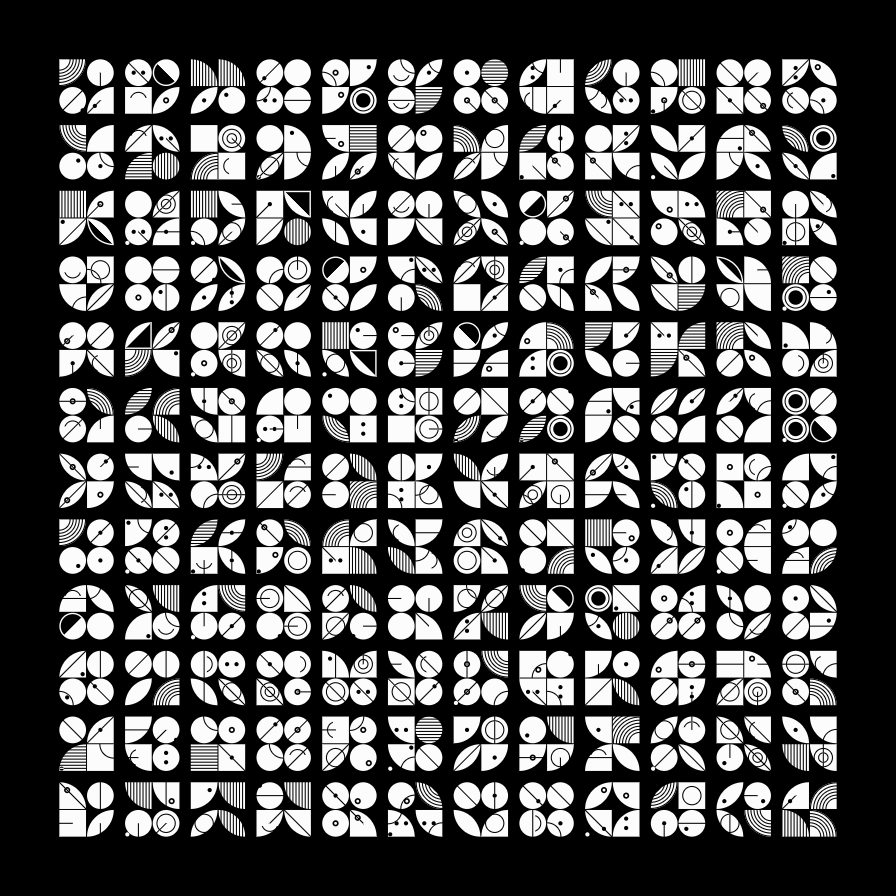
A WebGL 1 fragment shader for this pattern:

```glsl
precision highp float;

uniform vec2 u_resolution;

#define COUNT 12.0        // glyphs across and down
#define PITCH 0.07335     // glyph spacing, canvas units
#define TILE 0.0309       // side of one of the four tiles in a glyph
#define HALF_SIDE 0.482   // half a tile less its seam, tile units
#define HAIRLINE 0.019    // half width of thin lines
#define STRIPES 9.0       // stripes per tile
#define DOT_RADIUS 0.075
#define PAPER 0.99
#define SEED 3.7

const float NONE = 10.0;

float hash(vec2 id, float salt) {
  vec3 p = fract(vec3(id, salt + SEED) * vec3(0.1031, 0.1030, 0.0973));
  p += dot(p, p.yzx + 33.33);
  return fract((p.x + p.y) * p.z);
}

vec2 quarterTurn(vec2 p, float turns) {
  if (turns < 1.0) return p;
  if (turns < 2.0) return vec2(-p.y, p.x);
  if (turns < 3.0) return -p;
  return vec2(p.y, -p.x);
}

float ring(vec2 p, float radius, float halfWidth) {
  return abs(length(p) - radius) - halfWidth;
}

// Tile outline: disc, quarter disc, leaf or square
float outline(vec2 p, float pick) {
  float square = max(abs(p.x), abs(p.y)) - HALF_SIDE;
  float sector = length(p + HALF_SIDE) - 2.0 * HALF_SIDE;
  if (pick < 0.37) return length(p) - HALF_SIDE;
  if (pick < 0.70) return max(square, sector);
  if (pick < 0.89) return max(sector, length(p - HALF_SIDE) - 2.0 * HALF_SIDE);
  return square;
}

// Thin construction line
float strokeMark(vec2 p, float pick) {
  float diagonal = abs(p.x + p.y) * 0.7071 - HAIRLINE;
  if (pick < 0.28) return diagonal;
  if (pick < 0.42) return abs(p.x) - HAIRLINE;
  if (pick < 0.54) return max(abs(p.y) - HAIRLINE, -p.x);
  if (pick < 0.64) return max(diagonal, p.x);
  if (pick < 0.76) return ring(p - vec2(-HALF_SIDE, HALF_SIDE), 0.5, HAIRLINE);
  return NONE;
}

// Dots and rings
float pointMark(vec2 p, float pick, float place) {
  vec2 onLine = p - vec2(-0.2, 0.2) * step(0.5, place);
  if (pick < 0.18) return length(onLine) - DOT_RADIUS;
  if (pick < 0.34) return ring(onLine, 0.08, 0.03);
  if (pick < 0.41) return length(vec2(abs(p.x) - 0.17, p.y)) - DOT_RADIUS;
  if (pick < 0.49) return ring(p, 0.33, HAIRLINE);
  if (pick < 0.54) return min(ring(p, 0.33, HAIRLINE), ring(p, 0.17, HAIRLINE));
  if (pick < 0.64) return max(ring(p, 0.29, HAIRLINE), 0.1 - p.x);
  if (pick < 0.71) return length(p + 0.36) - DOT_RADIUS;
  return NONE;
}

// Hatching and solid areas, which replace the lighter marks
float fillMark(vec2 p, float shape, float shapePick, float pick) {
  float fromCorner = length(p + HALF_SIDE);
  if (shapePick < 0.37) {
    if (pick < 0.04) return min(length(p) - 0.26, ring(p, 0.38, HAIRLINE));
    if (pick < 0.07) return max(shape + 0.05, p.x + p.y);
    if (pick < 0.10) return abs(fract(p.x * STRIPES) - 0.5) / STRIPES - HAIRLINE;
    return NONE;
  }
  if (pick < 0.12) {
    float arcs = abs(fract(fromCorner * STRIPES) - 0.5) / STRIPES - HAIRLINE;
    return max(arcs, 0.33 - fromCorner);
  }
  if (pick < 0.21) return abs(fract(p.x * STRIPES) - 0.5) / STRIPES - HAIRLINE;
  if (pick < 0.25) return max(shape + 0.05, p.x + p.y);
  return NONE;
}

float coverage(float d, float pixel) {
  return clamp(0.5 - d / pixel, 0.0, 1.0);
}

void main() {
  vec2 uv = gl_FragCoord.xy / u_resolution;
  float pixel = 1.0 / (min(u_resolution.x, u_resolution.y) * TILE);

  // Glyph grid, then two by two tiles centred in each cell
  vec2 grid = (uv - 0.5) / PITCH + 0.5 * COUNT;
  vec2 glyph = floor(grid);
  vec2 local = (fract(grid) - 0.5) * PITCH / TILE;
  vec2 corner = step(0.0, local);
  vec2 tilePos = local - corner + 0.5;
  vec2 id = glyph * 2.0 + corner;

  vec2 p = quarterTurn(tilePos, floor(hash(id, 1.0) * 4.0));
  float shapePick = hash(id, 2.0);
  float shape = outline(p, shapePick);

  float ink = fillMark(p, shape, shapePick, hash(id, 3.0));
  if (ink == NONE) {
    ink = min(strokeMark(p, hash(id, 4.0)),
              pointMark(p, hash(id, 5.0), hash(id, 6.0)));
  }
  float light = coverage(shape, pixel) * (1.0 - coverage(ink, pixel));

  // Contrasting dot in the lower left corner of some glyphs
  float hasDot = step(corner.x + corner.y, 0.5) * step(hash(glyph, 7.0), 0.22);
  float dotCover = hasDot * coverage(length(tilePos + 0.4) - DOT_RADIUS, pixel);
  light = mix(light, 1.0 - light, dotCover);

  // Dark border around the grid
  vec2 inside = step(0.0, grid) * step(grid, vec2(COUNT));
  gl_FragColor = vec4(vec3(light * PAPER * inside.x * inside.y), 1.0);
}
```
